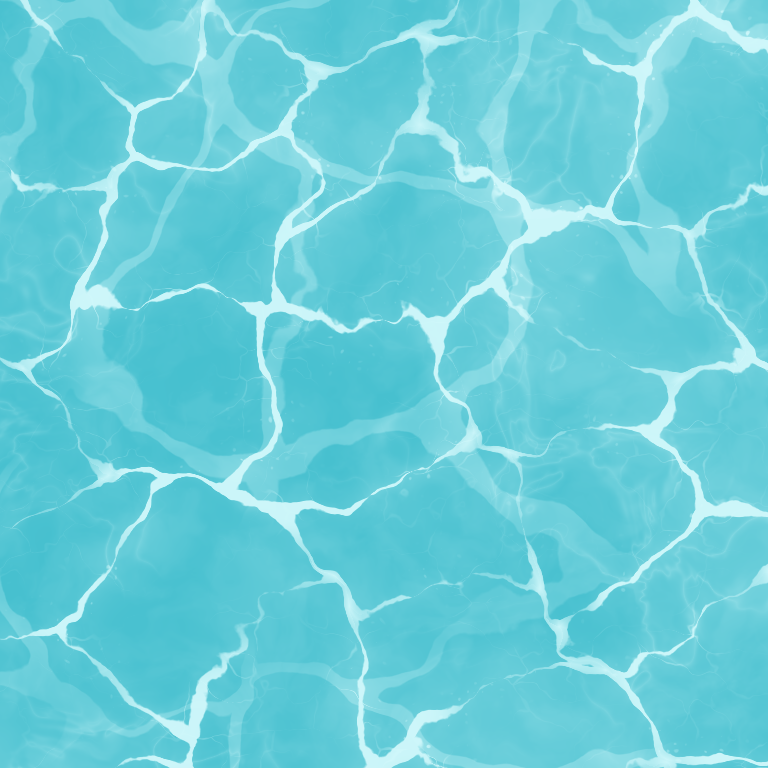
This texture is drawn by a three.js fragment shader. Its source:

```glsl
// Sunlit pool water: bright broken caustic lines over broad pale veils on turquoise.
// Warped Voronoi borders make the light webs, swelling where borders meet;
// fractal noise makes the soft clouds, fine wisps and ragged edges.
varying vec2 vUv;

vec2 hash2(vec2 p) {
  vec2 q = vec2(dot(p, vec2(127.1, 311.7)), dot(p, vec2(269.5, 183.3)));
  return fract(sin(q) * 43758.5453);
}

float noise(vec2 p) {
  vec2 i = floor(p), f = fract(p);
  f = f * f * (3.0 - 2.0 * f);
  float low = mix(hash2(i).x, hash2(i + vec2(1.0, 0.0)).x, f.x);
  float high = mix(hash2(i + vec2(0.0, 1.0)).x, hash2(i + 1.0).x, f.x);
  return mix(low, high, f.y);
}

float fbm(vec2 p) {
  float sum = 0.0, gain = 0.533;
  for (int i = 0; i < 4; i++) {
    sum += gain * noise(p);
    p = mat2(1.6, 1.2, -1.2, 1.6) * p + 7.3;
    gain *= 0.5;
  }
  return sum;
}

vec2 warp(vec2 p, float scale, float amount) {
  return p + amount * (vec2(fbm(p * scale), fbm(p * scale + 31.7)) - 0.5);
}

// Distances to the two nearest Voronoi borders, in canvas units
vec2 web(vec2 p, float scale) {
  p *= scale;
  vec2 cell = floor(p), f = fract(p), home = vec2(0.0), nearest = vec2(0.0);
  float best = 8.0;
  for (int y = -1; y <= 1; y++) {
    for (int x = -1; x <= 1; x++) {
      vec2 g = vec2(float(x), float(y));
      vec2 r = g + 0.05 + 0.9 * hash2(cell + g) - f;
      if (dot(r, r) < best) {
        best = dot(r, r);
        nearest = r;
        home = g;
      }
    }
  }
  vec2 border = vec2(8.0);
  for (int y = -2; y <= 2; y++) {
    for (int x = -2; x <= 2; x++) {
      vec2 g = home + vec2(float(x), float(y));
      vec2 r = g + 0.05 + 0.9 * hash2(cell + g) - f;
      vec2 gap = r - nearest;
      if (dot(gap, gap) > 0.0001) {
        float d = dot(0.5 * (nearest + r), normalize(gap));
        border.y = min(border.y, max(border.x, d));
        border.x = min(border.x, d);
      }
    }
  }
  return border / scale;
}

float stroke(float d, float halfWidth, float blur) {
  return 1.0 - smoothstep(halfWidth - blur, halfWidth + blur, d);
}

void main() {
  vec2 p = vUv + 3.0;
  vec2 bent = warp(p, 5.0, 0.20);
  float ragged = fbm(p * 48.0) - 0.5;

  // Soft clouds and wisps in the water
  float tone = 0.01 + 0.19 * smoothstep(0.25, 0.8, fbm(bent * 4.0));
  tone += 0.08 * smoothstep(0.3, 0.75, fbm(warp(p, 9.0, 0.15) * 22.0));
  float ridge = 1.0 - abs(2.0 * fbm(warp(p, 4.0, 0.45) * vec2(8.0, 11.0)) - 1.0);
  tone += 0.18 * pow(ridge, 16.0) * smoothstep(0.3, 0.7, noise(p * 7.0));

  // Broad pale veils with flat centres
  vec2 veil = web(warp(p + 8.4, 4.0, 0.26), 3.4);
  float veilWidth = 0.003 + 0.012 * noise(p * 6.0 + 4.0) + 0.018 * exp(-veil.y * 30.0);
  float veilMask = smoothstep(0.25, 0.6, noise(p * 4.0 + 19.0));
  tone += 0.23 * veilMask * stroke(veil.x, veilWidth + 0.008 * ragged, 0.002);

  // Main caustic lines, broken between their swollen junctions
  vec2 light = web(warp(bent, 22.0, 0.022) * vec2(0.92, 1.05), 4.8);
  float presence = smoothstep(0.25, 0.65, noise(p * 6.5 + 11.0));
  float joint = exp(-light.y * 48.0);
  float width = 0.0005 + 0.0045 * presence * noise(p * 14.0) + 0.009 * joint;
  float line = stroke(light.x, width + 0.010 * ragged, 0.0013);
  line *= mix(0.35, 0.95, max(presence, joint));
  float glow = exp(-light.x * 55.0) * (0.3 + 0.7 * presence);
  tone += 0.12 * glow;

  // Lacy threads and glints gathered along the main lines
  vec2 lace = web(warp(p, 14.0, 0.11) * vec2(0.8, 1.2), 15.0);
  float threads = stroke(lace.x, 0.0008 + 0.005 * ragged, 0.0013);
  tone += threads * (0.05 + 0.45 * glow) * smoothstep(0.3, 0.7, noise(p * 13.0));
  vec2 grid = warp(p, 20.0, 0.03) * 85.0;
  vec2 seed = hash2(floor(grid));
  float glint = stroke(length(fract(grid) - 0.3 - 0.4 * seed), 0.22 * seed.y, 0.10);
  tone += 0.55 * glint * step(0.78, seed.x) * glow * smoothstep(0.35, 0.65, noise(p * 9.0));

  tone = mix(tone, max(tone, 0.96), line);
  vec3 water = vec3(0.27, 0.75, 0.81), sunlight = vec3(0.84, 0.98, 0.99);
  gl_FragColor = vec4(mix(water, sunlight, clamp(tone, 0.0, 1.0)), 1.0);
}
```
